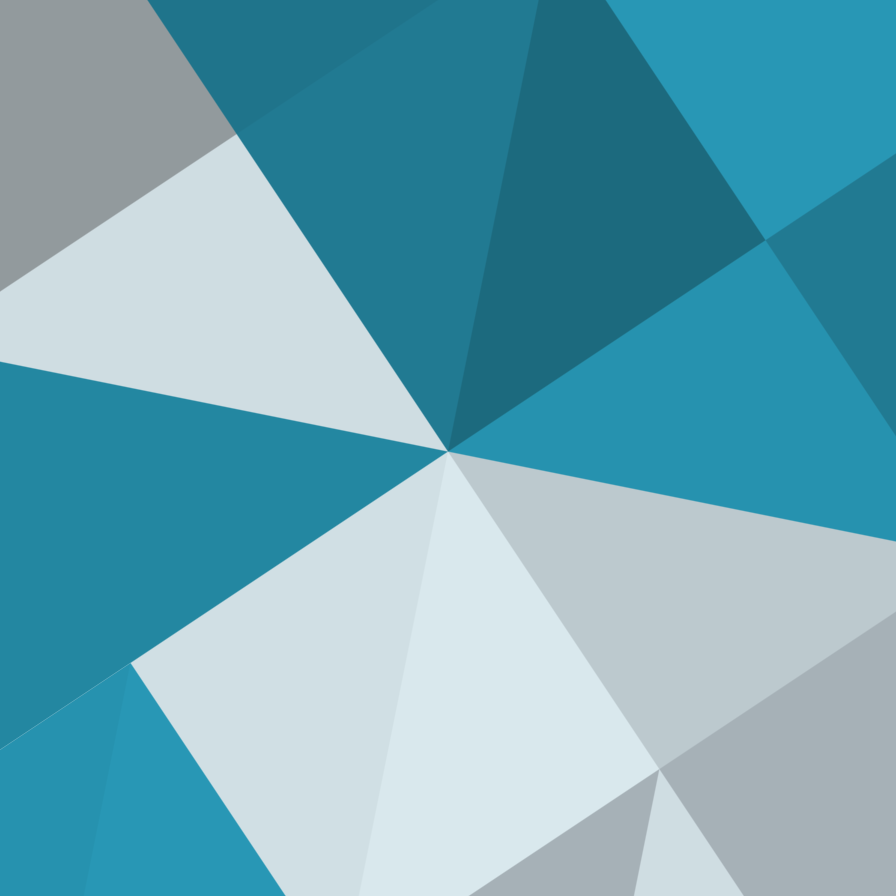
Give the GLSL for this background, as a three.js fragment shader.

```glsl
#define HUB vec2(0.5, 0.496)
#define TILT 0.5873
#define CELL 0.4257
#define EDGE 0.001

varying vec2 vUv;

const vec3 DEEP_TEAL   = vec3(0.110, 0.416, 0.494);
const vec3 DARK_TEAL   = vec3(0.122, 0.455, 0.545);
const vec3 SLATE_TEAL  = vec3(0.131, 0.477, 0.573);
const vec3 MID_TEAL    = vec3(0.137, 0.529, 0.631);
const vec3 CLEAR_TEAL  = vec3(0.149, 0.573, 0.686);
const vec3 BRIGHT_TEAL = vec3(0.157, 0.592, 0.710);
const vec3 ICE         = vec3(0.851, 0.910, 0.929);
const vec3 FROST       = vec3(0.816, 0.875, 0.894);
const vec3 MIST        = vec3(0.812, 0.865, 0.886);
const vec3 SILVER      = vec3(0.737, 0.788, 0.808);
const vec3 STEEL       = vec3(0.651, 0.694, 0.718);
const vec3 ASH         = vec3(0.573, 0.604, 0.616);

// Smooth half-plane: 1 where the signed distance (in cells) is positive
float side(float d) {
  return smoothstep(-EDGE, EDGE, d * CELL);
}

// Half-planes along the two diagonals of a cell
float rising(vec2 q) { return side((q.y - q.x) * 0.70711); }
float falling(vec2 q) { return side((q.x + q.y) * 0.70711); }

void main() {
  // Tilted grid coordinates, one unit per cell
  float c = cos(TILT), s = sin(TILT);
  vec2 d = vUv - HUB;
  vec2 p = vec2(c * d.x + s * d.y, c * d.y - s * d.x) / CELL;
  float east = side(p.x);
  float north = side(p.y);

  // Four cells around the hub, each folded along a diagonal
  vec3 northEast = mix(DEEP_TEAL, SLATE_TEAL, rising(p));
  vec3 northWest = mix(MID_TEAL, MIST, falling(p));
  vec3 southWest = mix(ICE, FROST, rising(p));
  vec3 southEast = mix(SILVER, CLEAR_TEAL, falling(p));
  vec3 color = mix(mix(southWest, southEast, east),
                   mix(northWest, northEast, east), north);

  // Outer cells beyond the fan
  vec3 farNorth = mix(ASH, DARK_TEAL, east);
  vec3 farEast = mix(SLATE_TEAL, BRIGHT_TEAL, north);
  vec3 farWest = mix(BRIGHT_TEAL, CLEAR_TEAL, rising(p + vec2(1.0, 0.0)));
  vec3 farSouth = mix(mix(MIST, STEEL, rising(p + vec2(0.0, 1.0))), STEEL, east);
  color = mix(color, farNorth, side(p.y - 1.0));
  color = mix(color, farEast, side(p.x - 1.0));
  color = mix(color, farWest, side(-1.0 - p.x) * (1.0 - north));
  color = mix(color, farSouth, side(-1.0 - p.y));

  gl_FragColor = vec4(color, 1.0);
}
```
